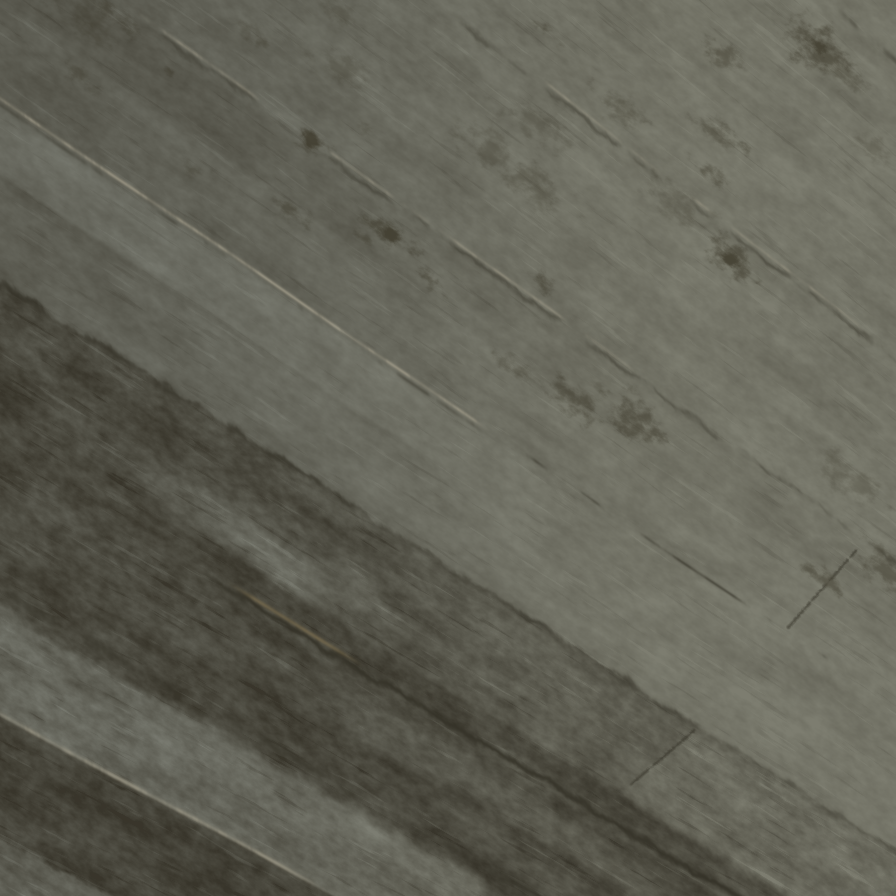
A Shadertoy shader for this texture:

```glsl
// Weathered grey-green floorboards running diagonally, with seams, stains and worn patches.

const vec3 DARK_WOOD = vec3(0.25, 0.24, 0.20);
const vec3 PALE_WOOD = vec3(0.46, 0.46, 0.41);
const vec3 STAIN = vec3(0.24, 0.225, 0.17);
const vec3 GAP = vec3(0.20, 0.19, 0.15);
const vec3 WORN_EDGE = vec3(0.62, 0.60, 0.53);
const vec3 RUST_EDGE = vec3(0.50, 0.44, 0.31);

vec2 hash2(vec2 p) {
    vec3 q = fract(p.xyx * vec3(0.1031, 0.1030, 0.0973));
    q += dot(q, q.yzx + 33.33);
    return fract((q.xx + q.yz) * q.zy);
}

float cornerSlope(vec2 cell, vec2 corner, vec2 f) {
    float a = 6.2832 * hash2(cell + corner).x;
    return dot(vec2(cos(a), sin(a)), f - corner);
}

float gradientNoise(vec2 p) {
    vec2 i = floor(p), f = fract(p);
    vec2 w = f * f * f * (f * (f * 6.0 - 15.0) + 10.0), e = vec2(0.0, 1.0);
    return mix(mix(cornerSlope(i, e.xx, f), cornerSlope(i, e.yx, f), w.x),
               mix(cornerSlope(i, e.xy, f), cornerSlope(i, e.yy, f), w.x), w.y);
}

float fbm(vec2 p) {
    float sum = 0.0, amp = 0.6;
    for (int i = 0; i < 4; i++) {
        sum += amp * gradientNoise(p);
        p = p * 2.03 + 17.3;
        amp *= 0.5;
    }
    return sum;
}

float band(float v, float lo, float hi, float soft) {
    return smoothstep(lo - soft, lo + soft, v) * (1.0 - smoothstep(hi - soft, hi + soft, v));
}

float seam(float v, float centre, float width) {
    float d = (v - centre) / width;
    return exp(-d * d);
}

// Uneven wear along a seam, 0 where it fades out
float wear(float x, float row) {
    return smoothstep(-0.22, 0.2, fbm(vec2(x * 24.0, row)));
}

float segmentDist(vec2 p, vec2 a, vec2 b) {
    vec2 ab = b - a;
    return length(p - a - ab * clamp(dot(p - a, ab) / dot(ab, ab), 0.0, 1.0));
}

vec2 alongGrain(vec2 p) {
    return vec2(dot(p, vec2(0.82, 0.572)), dot(p, vec2(-0.572, 0.82)));
}

// Tone of the boards: 0 is dark wood, 1 is pale wood
float boardTone(vec2 p, float s, float ragged) {
    float x = p.x;
    float tone = mix(0.50, 0.97, smoothstep(-0.05, 0.85, x));
    tone += 0.26 * band(s, 0.115, 0.195, 0.004) * (1.0 - smoothstep(0.1, 0.75, x));
    tone += 0.05 * band(s, 0.20, 0.31, 0.01) - 0.07 * band(s, -0.09, 0.0, 0.004);
    float worn = mix(0.14, 0.54, smoothstep(0.0, 0.75, x));
    worn += 0.28 * seam(s, 0.425, 0.035) * band(x, 0.15, 0.42, 0.05);
    worn = mix(worn, 0.74, smoothstep(-0.004, 0.004, dot(p - vec2(0.775, 0.815), vec2(0.65, 0.76))));
    tone = mix(tone, worn, smoothstep(-0.003, 0.004, ragged - 0.312));
    tone = mix(tone, 0.20, smoothstep(0.455, 0.475, ragged));
    tone += 0.32 * band(ragged, 0.535, 0.585, 0.012) * band(x, 0.42, 0.72, 0.10);
    tone = mix(tone, 0.70, smoothstep(0.67, 0.69, ragged) * (1.0 - smoothstep(0.53, 0.55, x)));
    tone = mix(tone, 0.08, smoothstep(0.796, 0.801, s));
    return mix(tone, 0.57, smoothstep(0.932, 0.940, ragged));
}

// Scattered ragged stains above the long worn seam, drawn out along the grain
float stains(vec2 p, float rough) {
    float total = 0.0;
    for (int i = 0; i < 46; i++) {
        vec2 h = hash2(vec2(float(i) + 1.0, 7.0));
        vec2 k = hash2(vec2(float(i) + 1.0, 23.0));
        float x = 0.08 + 0.92 * h.x;
        vec2 q = alongGrain(p - vec2(x, h.y * (0.04 + 0.69 * x)));
        float d = length(q / mix(vec2(0.008, 0.005), vec2(0.046, 0.020), k.x)) + 1.8 * rough;
        total = max(total, mix(0.2, 0.6, k.y * k.y) * (1.0 - smoothstep(-0.1, 1.25, d)));
        float core = length(q / vec2(0.017, 0.010)) + rough;
        total = max(total, step(0.84, k.y) * 0.8 * (1.0 - smoothstep(0.3, 1.1, core)));
    }
    return total;
}

void mainImage(out vec4 fragColor, in vec2 fragCoord) {
    vec2 p = fragCoord / iResolution.xy;
    p.y = 1.0 - p.y;
    float x = p.x;
    vec2 g = alongGrain(p);

    // Fan-shaped perspective: s is constant along each board
    float s = (p.y - 0.7 * x) / (1.0 - 0.2 * x) + 0.004 * gradientNoise(vec2(x * 6.0, 3.0));
    float ragged = s + 0.013 * fbm(vec2(x * 38.0, s * 30.0));

    // Grain, blotches, flecks and thin scratches
    float lower = smoothstep(0.305, 0.32, ragged);
    float blotches = fbm(g * vec2(18.0, 34.0) + 9.0);
    float flecks = fbm(g * vec2(65.0, 110.0));
    float scratch = fbm(vec2(x * 11.0, s * 95.0));
    float tone = boardTone(p, s, ragged);
    tone += fbm(vec2(x * 5.0, s * 38.0)) * mix(0.16, 0.30, lower);
    tone += fbm(vec2(x * 8.0, s * 15.0) + 40.0) * mix(0.20, 0.32, lower);
    tone += blotches * mix(0.24, 0.42, lower) + flecks * mix(0.22, 0.40, lower);
    tone += (smoothstep(0.2, 0.4, scratch) - smoothstep(0.2, 0.4, -scratch)) * mix(0.13, 0.22, lower);
    vec3 color = mix(DARK_WOOD, PALE_WOOD, clamp(tone, -0.14, 1.14));
    color += vec3(-0.006, 0.0, 0.012) * (1.0 - smoothstep(0.1, 0.8, x)) * tone;

    // Dark seams and end joints
    float broken = wear(x, floor(s * 9.0) + 0.4);
    float left = 1.0 - smoothstep(0.52, 0.55, x);
    float gap = 0.7 * wear(x, 5.3) * seam(ragged, 0.314, 0.005) * (1.0 - 0.6 * x);
    gap = max(gap, 0.55 * wear(x, 2.7) * seam(s, 0.110, 0.0025) * band(x, 0.57, 0.95, 0.02));
    gap = max(gap, 0.45 * broken * seam(s, 0.117, 0.003) * left);
    gap = max(gap, 0.80 * seam(ragged, 0.507, 0.005) * smoothstep(0.2, 0.28, x));
    gap = max(gap, 0.40 * broken * max(seam(ragged, -0.089, 0.004), seam(ragged, -0.372, 0.004)));
    gap = max(gap, 0.55 * broken * max(seam(s, -0.79, 0.005), seam(ragged, 0.66, 0.006)));
    float joint = min(segmentDist(p, vec2(0.775, 0.815), vec2(0.705, 0.875)),
                      segmentDist(p, vec2(0.955, 0.615), vec2(0.880, 0.700)));
    gap = max(gap, 0.55 * (1.0 - smoothstep(0.0, 0.004, joint + 0.006 * abs(flecks))));
    color = mix(color, GAP, gap);
    color = mix(color, STAIN, stains(p, fbm(p * 34.0) + 0.7 * flecks));

    // Worn pale edges catching the light
    float edge = 0.75 * seam(s, 0.110, 0.0026) * left;
    edge = max(edge, 0.70 * seam(s, 0.797, 0.003) * (1.0 - smoothstep(0.3, 0.38, x)));
    edge = max(edge, 0.55 * broken * seam(s, -0.096, 0.0026) * band(x, 0.15, 0.70, 0.02));
    edge = max(edge, 0.55 * broken * seam(s, -0.38, 0.0026) * band(x, 0.60, 0.95, 0.03));
    color = mix(color, WORN_EDGE, edge * (0.45 + 0.55 * wear(x * 1.7, 9.6)));
    float rust = seam(s, 0.499, 0.003) * band(x, 0.27, 0.39, 0.02);
    color = mix(color, RUST_EDGE, rust * (0.5 + 0.5 * wear(x, 1.5)));

    fragColor = vec4(color, 1.0);
}
```
